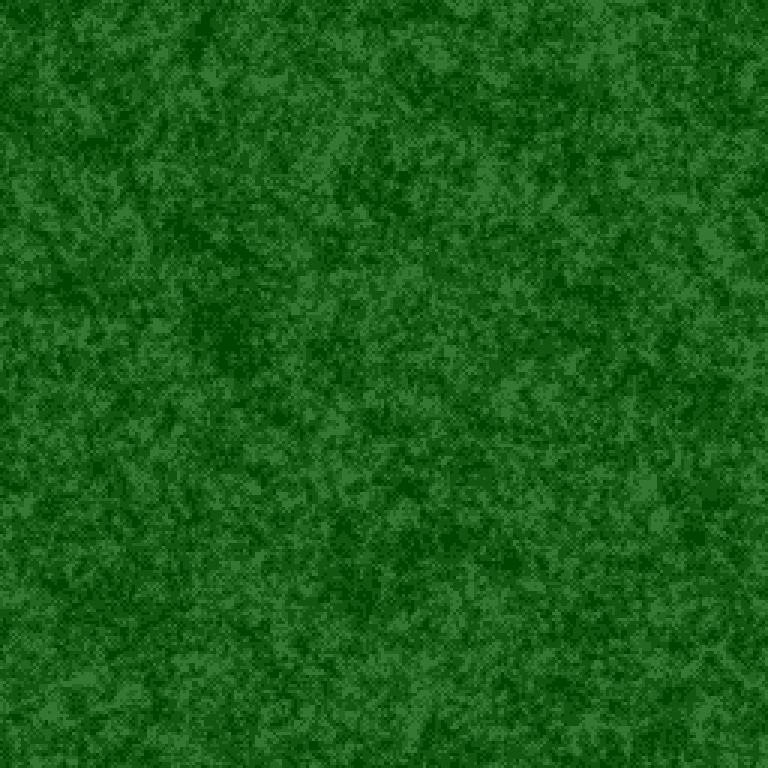
Reproduce this texture procedurally as a Shadertoy shader.

```glsl
// Mottled green felt: fractal value noise, from faint broad patches down to
// strong fine grain, is sampled on a square grid of cells, given a 2x2
// ordered dither and cut into four flat shades of green.

#define CELLS 256.0        // grid cells along the canvas height
#define OCTAVES 5
#define BASE_FREQ 8.0      // broadest patches per canvas height
#define BASE_AMP 0.14      // standard deviation of the broadest octave
#define AMP_GAIN 1.45      // finer octaves are stronger
#define GRAIN_AMP 0.5      // standard deviation of the per-cell grain
#define DITHER_AMP 0.9     // full height of the ordered dither
#define CUTS vec3(-1.08, 0.23, 1.13)  // limits between the four shades
#define DARKEST vec3(0.0, 0.267, 0.0)
#define SHADE_STEP vec3(0.0667)

// Integer hash of a lattice point and a seed, from 0 to 1
float hash(vec2 lattice, uint seed) {
    uvec2 q = uvec2(ivec2(lattice));
    uint h = q.x * 1597u + q.y * 51749u + seed * 7919u;
    h = (h ^ (h >> 16)) * 73244475u;
    h = (h ^ (h >> 15)) * 73244475u;
    h ^= h >> 16;
    return float(h & 65535u) / 65535.0;
}

// Value noise scaled to zero mean and unit deviation
float valueNoise(vec2 p, uint seed) {
    vec2 i = floor(p);
    vec2 f = p - i;
    f = f * f * (3.0 - 2.0 * f);
    float low = mix(hash(i, seed), hash(i + vec2(1, 0), seed), f.x);
    float high = mix(hash(i + vec2(0, 1), seed), hash(i + vec2(1, 1), seed), f.x);
    return (mix(low, high, f.y) - 0.5) / 0.2145;
}

// Sum of octaves, each turned to hide the lattice directions
float mottle(vec2 uv) {
    float sum = 0.0;
    float amp = BASE_AMP;
    float freq = BASE_FREQ;
    for (int i = 0; i < OCTAVES; i++) {
        float angle = 0.5 + 1.1 * float(i);
        mat2 turn = mat2(cos(angle), sin(angle), -sin(angle), cos(angle));
        sum += amp * valueNoise(turn * uv * freq + 17.3, uint(i + 1));
        amp *= AMP_GAIN;
        freq *= 2.0;
    }
    return sum;
}

// 2x2 ordered dither, mostly a checkerboard, centred on zero
float dither(vec2 cell) {
    float checker = mod(cell.x + cell.y, 2.0);
    float row = mod(cell.y, 2.0);
    return 0.5 * checker + 0.25 * row - 0.375;
}

// Flat shade of one grid cell
vec3 cellColor(vec2 cell) {
    float tone = mottle((cell + 0.5) / CELLS);
    tone += GRAIN_AMP * (hash(cell, 99u) - 0.5) / 0.289;
    tone += DITHER_AMP * dither(cell);
    float shade = dot(step(CUTS, vec3(tone)), vec3(1.0));
    return DARKEST + shade * SHADE_STEP;
}

void mainImage(out vec4 fragColor, in vec2 fragCoord) {
    vec2 p = fragCoord / iResolution.y * CELLS;
    float pixelSize = CELLS / iResolution.y;

    // Blend the four cells around the nearest corner over one pixel
    vec2 corner = floor(p + 0.5);
    vec2 t = clamp((p - corner) / pixelSize + 0.5, 0.0, 1.0);
    vec3 below = mix(cellColor(corner - 1.0), cellColor(corner - vec2(0, 1)), t.x);
    vec3 above = mix(cellColor(corner - vec2(1, 0)), cellColor(corner), t.x);
    fragColor = vec4(mix(below, above, t.y), 1.0);
}
```
